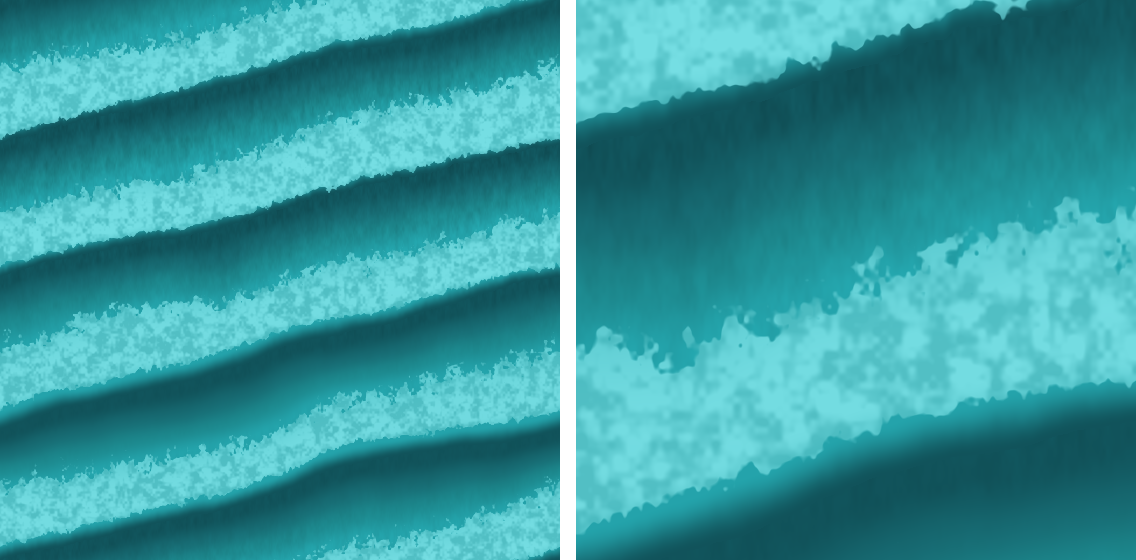
Left: the whole. Right: its middle third, enlarged.
Give the GLSL for this texture, as a WebGL 1 fragment shader.

```glsl
precision highp float;

uniform vec2 u_resolution;

const float TAU = 6.2831853;
const float RIDGES = 4.0;

const vec3 ABYSS = vec3(0.065, 0.325, 0.355);
const vec3 DEEP  = vec3(0.09, 0.42, 0.45);
const vec3 MID   = vec3(0.11, 0.53, 0.55);
const vec3 TEAL  = vec3(0.14, 0.64, 0.67);
const vec3 FOAM  = vec3(0.32, 0.75, 0.77);
const vec3 CREST = vec3(0.46, 0.87, 0.89);

float hash(vec2 p) {
  vec3 q = fract(vec3(p.xyx) * 0.1031);
  q += dot(q, q.yzx + 33.33);
  return fract((q.x + q.y) * q.z);
}

// Value noise that wraps over the unit square
float noise(vec2 uv, vec2 cells, float seed) {
  vec2 p = uv * cells;
  vec2 i = floor(p);
  vec2 f = fract(p);
  f = f * f * (3.0 - 2.0 * f);
  vec2 a = mod(i, cells) + seed;
  vec2 b = mod(i + 1.0, cells) + seed;
  return mix(mix(hash(a), hash(vec2(b.x, a.y)), f.x),
             mix(hash(vec2(a.x, b.y)), hash(b), f.x), f.y);
}

float fbm(vec2 uv, vec2 cells, float gain, float seed) {
  float sum = 0.0;
  float total = 0.0;
  float weight = 1.0;
  for (int i = 0; i < 3; i++) {
    sum += weight * noise(uv, cells, seed);
    total += weight;
    weight *= gain;
    cells *= 2.0;
    seed += 17.0;
  }
  return sum / total;
}

// Smooth slope colour from the lit foot (0) to the shadow under the next edge (1)
vec3 slopeColor(float h, float softness) {
  vec3 c = mix(TEAL, MID, smoothstep(0.48, 0.68, h));
  c = mix(c, DEEP, smoothstep(0.64, 0.82, h));
  c = mix(c, ABYSS, smoothstep(0.78, 0.95, h));
  return mix(ABYSS, c, smoothstep(0.0, softness, h));
}

// Density of the speckled light band across a ridge
float bandCover(float h, float foot, float drift) {
  return smoothstep(foot, foot + 0.12, h)
       * (1.0 - smoothstep(0.28, 0.70, h + drift));
}

void main() {
  vec2 uv = gl_FragCoord.xy / u_resolution;

  // Lower ridges are smoother but have wavier edges
  float calm = 0.5 + 0.5 * cos(TAU * (uv.y - 0.25));
  float wave = fbm(uv, vec2(5.0, 4.0), 0.4, 3.0) - 0.5;
  float patchy = noise(uv, vec2(4.0, 6.0), 41.0);

  // Position across the slanted ridges
  float ragged = fbm(uv, vec2(48.0, 24.0), 0.6, 67.0) - 0.5;
  float warp = wave * mix(0.09, 0.26, calm) + ragged * mix(0.05, 0.01, calm);
  float height = fract(RIDGES * uv.y - uv.x + warp);

  // Slope with fine streaks
  float streak = fbm(uv, vec2(120.0, 44.0), 0.7, 91.0) - 0.5;
  vec3 color = slopeColor(height + streak * 0.05 * smoothstep(0.2, 0.4, height)
                          * (1.0 - smoothstep(0.85, 0.95, height)),
                          mix(0.09, 0.14, patchy));
  color *= 1.0 + streak * mix(0.28, 0.08, calm) * smoothstep(0.3, 0.6, height);

  // Broken light band
  float grain = fbm(uv, vec2(80.0, 64.0), 0.75, 123.0);
  float foot = mix(-0.01, 0.07, calm) + 0.04 * (patchy - 0.5);
  float drift = 0.16 * (noise(uv, vec2(3.0, 5.0), 151.0) - 0.5);
  float cover = bandCover(height, foot, drift);
  float mask = smoothstep(-0.05, 0.08, cover - grain);

  // Mottled tint, brightest toward the upper ridges
  float mottle = fbm(uv, vec2(60.0, 56.0), 0.85, 177.0);
  float tint = smoothstep(0.25, 0.68, mottle) + 0.2 * (cover - 0.8) - 0.15 * calm;
  vec3 light = mix(FOAM, CREST, clamp(tint, 0.0, 1.0));
  color = mix(color, light, mask * mix(0.65, 1.0, cover));

  gl_FragColor = vec4(color, 1.0);
}
```
